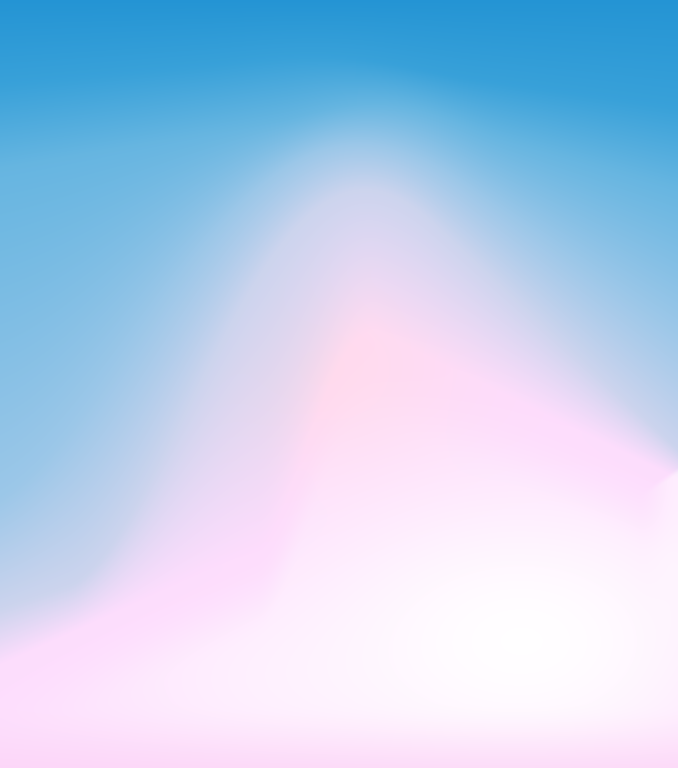
Reproduce this background procedurally as a WebGL 1 fragment shader.

```glsl
precision highp float;
uniform vec2 u_resolution;

#define ZENITH vec3(0.14, 0.58, 0.83)
#define DEEP_BLUE vec3(0.22, 0.63, 0.85)
#define MID_BLUE vec3(0.40, 0.71, 0.88)
#define PALE_BLUE vec3(0.61, 0.78, 0.91)
#define LAVENDER vec3(0.80, 0.83, 0.93)
#define LILAC vec3(0.99, 0.865, 0.99)
#define ROSE vec3(1.0, 0.855, 0.93)
#define GLOW vec3(1.0, 0.995, 1.0)
#define GLOW_CENTER vec2(0.77, 0.165)

// Contour height: a line from the left edge blends into one ending at the right.
// Each line is (height at its edge, slope); the blend spans the given x range.
float contour(float x, vec2 left, vec2 right, vec2 span) {
  float leftLine = left.x + left.y * x;
  float rightLine = right.x + right.y * (x - 1.0);
  return mix(leftLine, rightLine, smoothstep(span.x, span.y, x));
}

// Progress from the upper contour down to the lower one.
float descent(float y, float upper, float lower) {
  return clamp((upper - y) / max(upper - lower, 0.001), 0.0, 1.0);
}

// Soft elliptical spot.
float spot(vec2 p, vec2 center, vec2 radius) {
  vec2 d = (p - center) / radius;
  return exp(-dot(d, d));
}

void main() {
  vec2 p = gl_FragCoord.xy / u_resolution;

  // Contours of the sky, from top to bottom
  float deep = contour(p.x, vec2(0.89, 0.08), vec2(0.86, -0.12), vec2(0.30, 0.70));
  float mid = contour(p.x, vec2(0.78, 0.15), vec2(0.755, -0.25), vec2(0.40, 0.75));
  float pale = contour(p.x, vec2(0.35, 0.30), vec2(0.57, -0.60), vec2(-0.02, 0.68));
  float haze = contour(p.x, vec2(0.206, 0.30), vec2(0.414, -0.82), vec2(0.10, 0.64));
  float ridge = contour(p.x, vec2(0.134, 0.40), vec2(0.377, -0.43), vec2(0.38, 0.56));

  // Sky blending down into the pink cloud
  vec3 cloud = mix(LILAC, ROSE, spot(p, vec2(0.48, 0.52), vec2(0.20, 0.14)));
  vec3 color = mix(ZENITH, DEEP_BLUE, descent(p.y, 1.0, deep));
  color = mix(color, MID_BLUE, descent(p.y, deep, mid));
  color = mix(color, PALE_BLUE, descent(p.y, mid, pale));
  color = mix(color, LAVENDER, descent(p.y, pale, haze));
  color = mix(color, cloud, descent(p.y, haze, ridge));

  // White glow with a faint lobe to the left
  float inside = smoothstep(0.0, 0.12, ridge - p.y);
  float glow = spot(p, GLOW_CENTER, vec2(0.36, 0.21));
  float lobe = spot(p, vec2(0.38, 0.11), vec2(0.30, 0.13));
  float light = 1.0 - (1.0 - glow) * (1.0 - 0.42 * lobe);
  color = mix(color, GLOW, light * inside);

  // Pink tint along the bottom edge
  float floorTint = 1.0 - smoothstep(-0.03, 0.085, p.y);
  color = mix(color, vec3(0.985, 0.82, 0.96), 0.75 * floorTint);

  // Bright crease at the right edge
  float creaseTop = 0.368 + 0.6 * (p.x - 0.966);
  float crease = smoothstep(-0.004, 0.006, creaseTop - p.y);
  crease *= smoothstep(0.94, 1.0, p.x) * smoothstep(0.10, 0.36, p.y);
  color = mix(color, GLOW, 0.5 * crease);

  gl_FragColor = vec4(color, 1.0);
}
```
